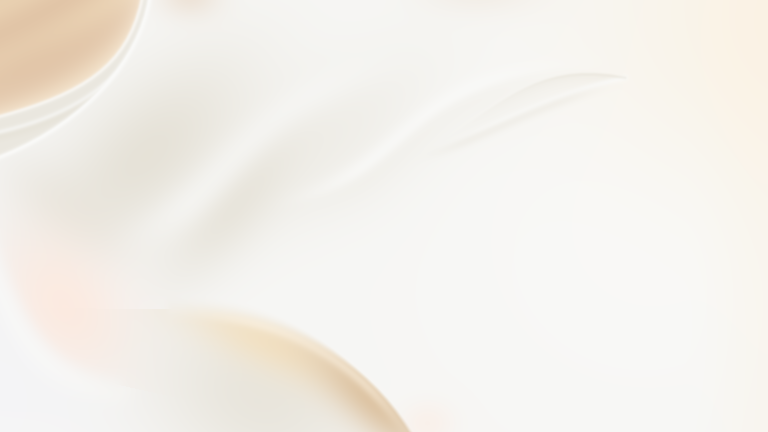
A WebGL 2 fragment shader for this background:

```glsl
#version 300 es
precision highp float;
uniform vec2 u_resolution;
out vec4 fragColor;

#define CURVE_STEPS 20
#define PAPER vec3(0.966, 0.965, 0.957)
#define WHITE vec3(0.978, 0.978, 0.972)
#define CREAM vec3(0.985, 0.945, 0.880)
#define BEIGE vec3(0.893, 0.876, 0.832)
#define PEACH vec3(0.872, 0.755, 0.640)
#define GOLD vec3(0.850, 0.735, 0.590)
#define HONEY vec3(0.950, 0.875, 0.745)
#define BLUSH vec3(0.990, 0.915, 0.872)
#define MIST vec3(0.958, 0.958, 0.965)

// Rotated soft ellipse, 1 at its centre
float glow(vec2 p, vec2 centre, vec2 radii, float angle) {
  float c = cos(angle), s = sin(angle);
  vec2 q = mat2(c, -s, s, c) * (p - centre) / radii;
  return exp(-dot(q, q));
}

vec2 bezier(vec2 a, vec2 b, vec2 c, vec2 d, float t) {
  vec2 m = mix(b, c, t);
  return mix(mix(mix(a, b, t), m, t), mix(m, mix(c, d, t), t), t);
}

// x: signed distance, positive left of travel; y: position along the curve
vec2 curve(vec2 p, vec2 a, vec2 b, vec2 c, vec2 d) {
  vec2 start = a, nearest = vec2(1e3, 0.0);
  for (int i = 1; i <= CURVE_STEPS; i++) {
    vec2 end = bezier(a, b, c, d, float(i) / float(CURVE_STEPS));
    vec2 e = end - start, q = p - start;
    float h = clamp(dot(q, e) / dot(e, e), 0.0, 1.0);
    float dist = length(q - e * h);
    if (dist < abs(nearest.x)) {
      float side = e.x * q.y - e.y * q.x < 0.0 ? -1.0 : 1.0;
      nearest = vec2(side * dist, (float(i - 1) + h) / float(CURVE_STEPS));
    }
    start = end;
  }
  return nearest;
}

float line(float d, float width) { return exp(-d * d / (width * width)); }
float inside(float d, float blur) { return smoothstep(-blur, blur, d); }
float taper(float t) { return smoothstep(0.0, 0.3, t) * smoothstep(1.0, 0.7, t); }

// Warm paper with a cool lower left and a bright right
vec3 backdrop(vec2 p) {
  vec3 col = mix(PAPER, MIST, glow(p, vec2(0.0, 0.2), vec2(0.35, 0.4), 0.0));
  col = mix(col, WHITE, 0.8 * glow(p, vec2(1.5, 0.45), vec2(0.42, 0.4), 0.0));
  col = mix(col, CREAM, 0.75 * glow(p, vec2(1.82, 0.95), vec2(0.42, 0.4), 0.0));
  col = mix(col, CREAM, 0.3 * smoothstep(1.58, 1.8, p.x));
  col = mix(col, PEACH, 0.35 * glow(p, vec2(0.44, 1.01), vec2(0.07, 0.05), 0.0));
  return mix(col, PEACH, 0.16 * glow(p, vec2(1.11, 1.02), vec2(0.13, 0.05), 0.0));
}

// Silky diagonal folds and the pointed leaf
vec3 folds(vec3 col, vec2 p) {
  col = mix(col, BEIGE, 0.9 * glow(p, vec2(0.34, 0.64), vec2(0.30, 0.15), 0.75));
  col = mix(col, BEIGE, 0.45 * glow(p, vec2(0.14, 0.53), vec2(0.16, 0.08), -0.6));
  col = mix(col, BEIGE, 0.75 * glow(p, vec2(0.54, 0.53), vec2(0.23, 0.085), 0.9));
  col = mix(col, BEIGE, 0.35 * glow(p, vec2(0.78, 0.68), vec2(0.28, 0.12), 0.75));
  vec2 broad = curve(p, vec2(0.22, 0.42), vec2(0.56, 0.48), vec2(0.50, 0.83), vec2(1.10, 0.90));
  col = mix(col, PAPER, 0.75 * line(broad.x, 0.045) * taper(broad.y));
  vec2 narrow = curve(p, vec2(0.60, 0.51), vec2(1.0, 0.58), vec2(0.88, 0.84), vec2(1.44, 0.85));
  float below = inside(-narrow.x, 0.012) * exp(-abs(narrow.x) / 0.06);
  col = mix(col, BEIGE, 0.28 * below * taper(narrow.y));
  col = mix(col, WHITE, 0.7 * line(narrow.x - 0.008, 0.022) * taper(narrow.y));
  vec2 top = curve(p, vec2(0.95, 0.64), vec2(1.12, 0.70), vec2(1.20, 0.87), vec2(1.447, 0.82));
  vec2 base = curve(p, vec2(0.95, 0.64), vec2(1.10, 0.68), vec2(1.25, 0.78), vec2(1.447, 0.82));
  float leaf = inside(-top.x, 0.004) * inside(base.x, 0.004);
  col = mix(col, BEIGE, leaf * 0.42 * exp(-abs(top.x) / 0.025) * smoothstep(0.1, 0.8, top.y));
  col = mix(col, WHITE, 0.75 * line(base.x, 0.007) * smoothstep(0.1, 0.5, base.y));
  col = mix(col, BEIGE, 0.3 * line(base.x + 0.012, 0.012) * taper(base.y));
  return mix(col, BEIGE, 0.35 * line(top.x, 0.004) * smoothstep(0.5, 0.9, top.y));
}

// Layered round petal in the upper left
vec3 roundPetal(vec3 col, vec2 p) {
  float rim = curve(p, vec2(-0.08, 0.61), vec2(0.18, 0.68), vec2(0.345, 0.87), vec2(0.35, 1.04)).x;
  float core = curve(p, vec2(-0.08, 0.71), vec2(0.17, 0.77), vec2(0.31, 0.83), vec2(0.335, 1.04)).x;
  vec2 crease = curve(p, vec2(-0.08, 0.68), vec2(0.12, 0.71), vec2(0.24, 0.78), vec2(0.31, 0.88));
  col = mix(col, mix(PAPER, BEIGE, 0.65), inside(rim, 0.004));
  col = mix(col, BEIGE, 0.5 * line(crease.x + 0.01, 0.012) * inside(rim, 0.004));
  col = mix(col, PAPER, 0.7 * line(crease.x, 0.006) * smoothstep(1.0, 0.7, crease.y));
  float sheen = 0.5 + 0.5 * sin(44.0 * (p.y - 0.45 * p.x - 0.5 * p.x * p.x) + 1.9);
  vec3 silk = mix(PEACH, HONEY, 0.15 + 0.35 * sheen);
  silk = mix(silk, PEACH, 0.7 * glow(p, vec2(0.06, 0.83), vec2(0.2, 0.07), 0.45));
  silk = mix(silk, CREAM, 0.65 * exp(-max(core, 0.0) / 0.035));
  col = mix(col, silk, inside(core, 0.006));
  col = mix(col, WHITE, 0.7 * line(core, 0.005));
  return mix(col, WHITE, 0.95 * line(rim, 0.006));
}

// Blush glow with a pale rim, and the golden petal below
vec3 lowerPetals(vec3 col, vec2 p) {
  float rim = curve(p, vec2(-0.02, 0.45), vec2(0.05, 0.22), vec2(0.12, 0.14), vec2(0.27, 0.11)).x;
  float blush = glow(p, vec2(0.15, 0.29), vec2(0.19, 0.13), -0.95);
  col = mix(col, BLUSH, 0.9 * blush * inside(rim, 0.035));
  col = mix(col, WHITE, 0.6 * line(rim + 0.02, 0.03));
  vec2 edge = curve(p, vec2(0.40, 0.285), vec2(0.65, 0.29), vec2(0.86, 0.17), vec2(0.975, -0.04));
  float blur = mix(0.035, 0.006, smoothstep(0.1, 0.7, edge.y));
  float body = inside(-edge.x, blur);
  col = mix(col, BEIGE, 0.75 * body * glow(p, vec2(0.60, 0.08), vec2(0.27, 0.19), -0.4));
  col = mix(col, HONEY, 0.85 * body * glow(p, vec2(0.63, 0.205), vec2(0.22, 0.065), -0.4));
  col = mix(col, GOLD, 0.85 * body * glow(p, vec2(0.87, 0.07), vec2(0.20, 0.065), -0.75));
  col = mix(col, CREAM, 0.5 * line(edge.x + 0.012, 0.012) * taper(edge.y));
  return mix(col, BLUSH, 0.45 * glow(p, vec2(0.99, 0.02), vec2(0.06, 0.05), 0.0) * (1.0 - body));
}

void main() {
  vec2 p = gl_FragCoord.xy / u_resolution.y;
  vec3 col = folds(backdrop(p), p);
  col = roundPetal(col, p);
  col = lowerPetals(col, p);
  fragColor = vec4(col, 1.0);
}
```
